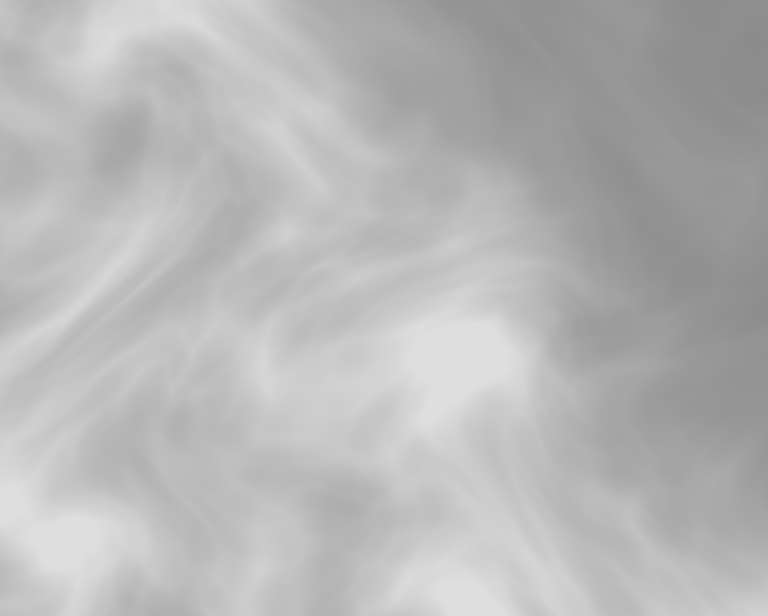
Reproduce this texture procedurally as a WebGL 1 fragment shader.

```glsl
precision highp float;
uniform vec2 u_resolution;

#define BASE_TONE 0.738
#define SHADOW_DEPTH 0.168
#define GLOW_GAIN 0.06
#define VEIN_SCALE 3.1
#define VEIN_CONTRAST 0.62
#define VEIN_MEAN 0.13
#define CELL_SOFTNESS 10.0
#define WARP 0.085

vec2 hash2(vec2 cell) {
  vec2 q = vec2(dot(cell, vec2(127.1, 311.7)), dot(cell, vec2(269.5, 183.3)));
  return fract(sin(q) * 43758.55);
}

// Soft cellular noise: dark cell hearts, bright blurred borders
float softCells(vec2 p) {
  vec2 cell = floor(p);
  vec2 local = fract(p);
  float sum = 0.0;
  for (int y = -1; y <= 1; y++) {
    for (int x = -1; x <= 1; x++) {
      vec2 shift = vec2(float(x), float(y));
      vec2 offset = shift + 0.1 + 0.8 * hash2(cell + shift) - local;
      sum += exp(-CELL_SOFTNESS * dot(offset, offset));
    }
  }
  return -log(sum) / CELL_SOFTNESS;
}

// Layered sines bend the cells into drifting wisps
vec2 billow(vec2 p) {
  p += WARP * sin(p.yx * vec2(5.3, 4.7) + vec2(0.8, 2.1));
  p += 0.45 * WARP * sin(p.yx * vec2(10.7, 12.1) + vec2(4.0, 1.3));
  return p + 0.16 * WARP * sin(p.yx * vec2(25.0, 22.0) + vec2(2.6, 5.2));
}

float veins(vec2 p) {
  mat2 turn = mat2(0.8, 0.6, -0.6, 0.8);
  float total = 0.0;
  float weight = 0.5;
  for (int octave = 0; octave < 4; octave++) {
    total += weight * softCells(p);
    p = turn * p * 1.95 + 0.2 * sin(p.yx * 2.7) + 7.3;
    weight *= 0.48;
  }
  return total;
}

float glow(vec2 p, vec2 center, vec2 size) {
  vec2 d = (p - center) / size;
  return exp(-dot(d, d));
}

void main() {
  vec2 p = gl_FragCoord.xy / u_resolution.y;
  p.x *= 1.25 * u_resolution.y / u_resolution.x;
  vec2 bent = billow(p);

  // Heavy shadow in the upper right corner
  float slope = dot(mix(p, bent, 0.6), vec2(0.757, 0.653));
  float shadow = smoothstep(0.76, 1.28, slope);

  // Broad light along the bottom and through the middle
  float light = glow(bent, vec2(1.02, 0.08), vec2(0.34, 0.2));
  light += 0.5 * glow(bent, vec2(0.45, 0.52), vec2(0.2, 0.35));
  light += 0.4 * glow(bent, vec2(0.35, 1.0), vec2(0.2, 0.12));
  light -= 0.5 * glow(bent, vec2(0.05, 0.88), vec2(0.35, 0.2));

  // Fine veins fade inside the shadow
  float detail = veins(bent * VEIN_SCALE + vec2(3.7, 1.9)) - VEIN_MEAN;
  float tone = BASE_TONE - SHADOW_DEPTH * shadow + GLOW_GAIN * light;
  tone += VEIN_CONTRAST * detail * mix(1.0, 0.3, shadow);
  gl_FragColor = vec4(vec3(clamp(tone, 0.53, 0.87)), 1.0);
}
```
